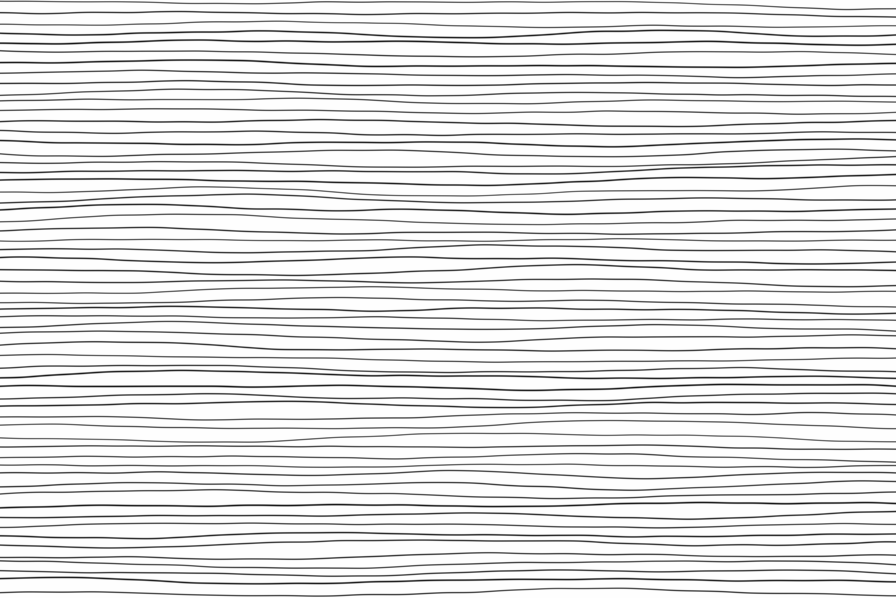
A WebGL 1 fragment shader for this pattern:

```glsl
precision highp float;
// Thin, hand-drawn horizontal ink lines that wander gently across white paper.

uniform vec2 u_resolution;

const float LINE_COUNT = 61.0;      // lines from bottom to top
const float LINE_WIDTH = 0.0020;    // mean stroke width, in canvas heights
const float WIDTH_VARIATION = 0.28; // relative change between strokes
const float SPACING_JITTER = 0.15;  // fixed offset, in line spacings
const float SWAY = 0.62;            // slow bend of each line, in spacings
const float DRIFT = 0.85;           // bend shared by neighbouring lines
const float TREMOR = 0.13;          // small unsteadiness of the hand
const float SWAY_FREQ = 2.7;        // bends per canvas height
const float DRIFT_FREQ = 1.6;
const float TREMOR_FREQ = 11.0;
const float EDGE_SOFTNESS = 0.95;   // filter radius, in output pixels
const vec3 PAPER = vec3(0.995);
const vec3 INK = vec3(0.05);

float hash(float n) {
  return fract(sin(n * 12.9898 + 4.137) * 43758.547);
}

vec2 gradient(vec2 cell) {
  float angle = 6.28318 * hash(dot(cell, vec2(1.0, 57.31)));
  return vec2(cos(angle), sin(angle));
}

float gradientNoise(vec2 p) {
  vec2 cell = floor(p);
  vec2 f = p - cell;
  vec2 blend = f * f * f * (f * (f * 6.0 - 15.0) + 10.0);
  float a = dot(gradient(cell), f);
  float b = dot(gradient(cell + vec2(1.0, 0.0)), f - vec2(1.0, 0.0));
  float c = dot(gradient(cell + vec2(0.0, 1.0)), f - vec2(0.0, 1.0));
  float d = dot(gradient(cell + vec2(1.0, 1.0)), f - vec2(1.0, 1.0));
  return mix(mix(a, b, blend.x), mix(c, d, blend.x), blend.y);
}

// Height of one line at x, in canvas heights.
float lineHeight(float index, float x) {
  float phase = hash(index + 31.0) * 20.0;
  float row = index * 3.0 + 0.4;
  float offset = SPACING_JITTER * (2.0 * hash(index) - 1.0);
  offset += SWAY * gradientNoise(vec2(x * SWAY_FREQ + phase, row));
  offset += DRIFT * gradientNoise(vec2(x * DRIFT_FREQ, index * 0.17 + 7.3));
  offset += TREMOR * gradientNoise(vec2(x * TREMOR_FREQ + phase, row + 200.0));
  return (index + 0.5 + offset) / LINE_COUNT;
}

// Stroke width of one line, with slow changes of pressure along it.
float strokeWidth(float index, float x) {
  float perLine = 2.0 * hash(index + 83.0) - 1.0;
  float pressure = gradientNoise(vec2(x * 4.0, index * 2.0 + 400.5));
  return LINE_WIDTH * (1.0 + WIDTH_VARIATION * (perLine + 0.5 * pressure));
}

// Stroke coverage after smoothing over the pixel footprint.
float strokeCoverage(float dist, float width, float radius) {
  float halfWidth = 0.5 * width;
  return smoothstep(-radius, radius, dist + halfWidth)
       - smoothstep(-radius, radius, dist - halfWidth);
}

void main() {
  vec2 p = gl_FragCoord.xy / u_resolution.y;
  float radius = EDGE_SOFTNESS / u_resolution.y;
  float nearest = floor(p.y * LINE_COUNT);

  // Wandering lines may enter from neighbouring rows.
  float ink = 0.0;
  for (int i = -2; i <= 2; i++) {
    float index = nearest + float(i);
    float onCanvas = step(0.0, index) * step(index, LINE_COUNT - 1.0);
    float dist = p.y - lineHeight(index, p.x);
    float stroke = strokeCoverage(dist, strokeWidth(index, p.x), radius);
    ink = max(ink, stroke * onCanvas);
  }

  gl_FragColor = vec4(mix(PAPER, INK, ink), 1.0);
}
```
